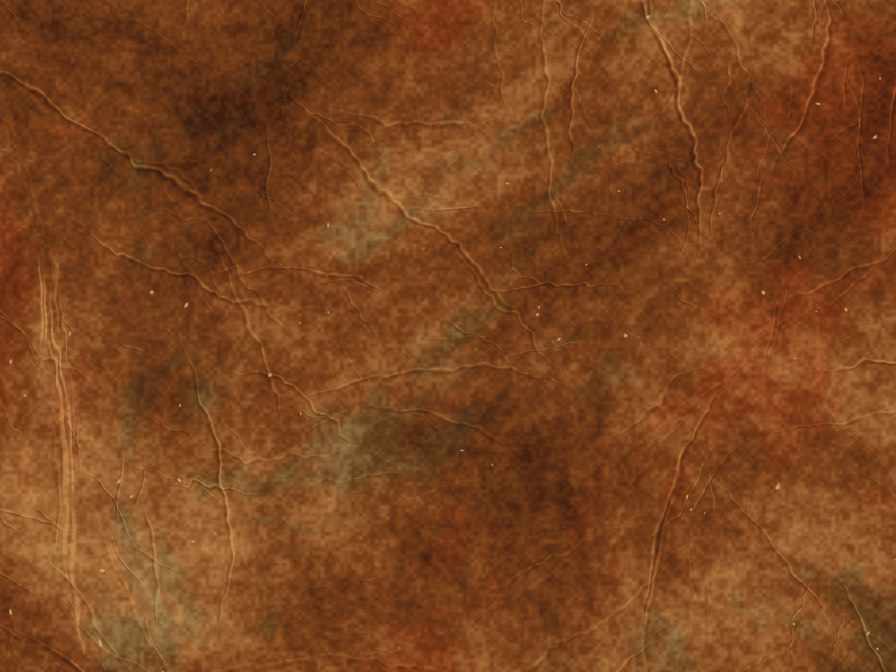
Write a WebGL 1 fragment shader that draws this texture.

```glsl
precision highp float;
// Aged brown leather: mottled stains, fine grain, raised creases and worn flecks.
uniform vec2 u_resolution;

#define MOTTLE_SCALE 5.5
#define MOTTLE_CONTRAST 1.3
#define GRAIN_AMOUNT 0.75
#define CREASE_CELL 0.47
#define CREASE_WIDTH 0.0025
#define CREASE_RELIEF 1.25
#define CREASE_SPREAD 1.5
#define CREASE_WARP 0.028
#define FLECK_SHARE 0.035
#define FOLD_HUB vec2(1.10, 0.46)

const vec3 DARK_HIDE = vec3(0.34, 0.17, 0.075);
const vec3 MID_HIDE = vec3(0.49, 0.26, 0.105);
const vec3 PALE_HIDE = vec3(0.65, 0.42, 0.22);
const vec3 FLECK = vec3(0.85, 0.69, 0.47);

vec2 hash2(vec2 p) {
  vec3 a = fract(p.xyx * vec3(0.1031, 0.1030, 0.0973));
  a += dot(a, a.yzx + 33.33);
  return fract((a.xx + a.yz) * a.zy);
}

// Layered, turned and bent sines
float clouds(vec2 p) {
  float sum = 0.0, amp = 0.42;
  p *= MOTTLE_SCALE;
  for (int i = 0; i < 6; i++) {
    float shift = float(i) * 1.7;
    p += 0.55 * sin(p.yx * 0.8 + shift);
    sum += amp * sin(p.x + shift) * sin(p.y - shift * 1.3);
    p = mat2(0.8, 0.6, -0.6, 0.8) * p * 1.85;
    amp *= 0.74;
  }
  return sum;
}

// Smooth random grain centred on zero
float grain(vec2 p) {
  vec2 id = floor(p), f = fract(p);
  f *= f * (3.0 - 2.0 * f);
  float low = mix(hash2(id).x, hash2(id + vec2(1, 0)).x, f.x);
  float high = mix(hash2(id + vec2(0, 1)).x, hash2(id + vec2(1, 1)).x, f.x);
  return mix(low, high, f.y) - 0.5;
}

// One tapered, bent crease per cell: a lit ridge with a shadow beneath
float creases(vec2 p, float cell, float width, float seed) {
  float relief = 0.0;
  vec2 home = floor(p / cell);
  for (int j = -1; j <= 1; j++) {
    for (int i = -1; i <= 1; i++) {
      vec2 id = home + vec2(float(i), float(j));
      vec2 place = hash2(id + seed), shape = hash2(id + seed + 31.7);
      vec2 centre = (id + place) * cell;
      // Steep falling lines on the left, a fan around the hub on the right
      vec2 spoke = centre - FOLD_HUB;
      float fan = atan(spoke.y * sign(spoke.x), abs(spoke.x) + 0.001);
      float angle = mix(-1.0, fan, smoothstep(0.2, 0.75, centre.x));
      angle += (shape.x - 0.5) * CREASE_SPREAD;
      vec2 dir = vec2(cos(angle), sin(angle));
      vec2 q = p - centre;
      q = vec2(dot(q, dir), dot(q, vec2(-dir.y, dir.x)));
      float reach = cell * mix(0.45, 0.95, shape.y);
      float along = q.x / reach;
      float across = q.y - (place.x - 0.5) * 0.5 * reach * along * along;
      float taper = 1.0 - smoothstep(0.3, 1.0, abs(along));
      float w = max(width * (0.5 + 0.5 * taper), 0.6 / u_resolution.y);
      float ridge = across / w, shade = across / w + 2.0;
      float strength = taper * (0.25 + 0.75 * place.y);
      relief += strength * (exp(-ridge * ridge) - 0.65 * exp(-shade * shade * 0.6));
    }
  }
  return relief;
}

// Sparse round flecks, gathered where the surface is worn
float flecks(vec2 p, float wear) {
  float cell = 0.022;
  vec2 id = floor(p / cell), r = hash2(id + 71.0), s = hash2(id + 113.0);
  float radius = mix(0.0012, 0.003, s.y);
  float d = length(p - (id + 0.2 + 0.6 * r) * cell);
  float edge = 1.0 / u_resolution.y;
  return step(s.x, FLECK_SHARE * wear) * (1.0 - smoothstep(radius - edge, radius + edge, d));
}

// Long pale scrape narrowing toward the bottom left, with lengthwise streaks
float scrape(vec2 p) {
  float along = clamp((0.62 - p.y) / 0.62, 0.0, 1.0);
  float across = p.x - mix(0.065, 0.13, along);
  float halfWidth = mix(0.023, 0.006, along);
  float body = 1.0 - smoothstep(halfWidth * 0.6, halfWidth, abs(across));
  float streak = smoothstep(-0.2, 0.35, grain(vec2(across * 260.0, p.y * 13.0)));
  return body * streak * (1.0 - smoothstep(0.58, 0.63, p.y)) * (1.0 - 0.5 * along);
}

void main() {
  vec2 p = gl_FragCoord.xy / u_resolution.y;
  float mottle = clouds(p), stain = clouds(p * 0.75 + 7.3);
  vec2 warped = p + CREASE_WARP * vec2(stain, mottle);

  // Tone: -1 dark, 0 middle, 1 pale
  vec2 left = p - vec2(0.18, 0.92), right = p - vec2(1.05, 0.80);
  float tone = 0.12 + MOTTLE_CONTRAST * mottle;
  tone -= 0.55 * (exp(-12.0 * dot(left, left)) + exp(-14.0 * dot(right, right)));
  tone += GRAIN_AMOUNT * (grain(p * 175.0) + 0.8 * grain(p * 82.0 + 19.0));

  // Creases from long folds down to fine wrinkles
  float cell = CREASE_CELL, width = CREASE_WIDTH, strength = CREASE_RELIEF;
  float busy = smoothstep(-0.35, 0.3, clouds(p * 0.6 + 3.1));
  for (int i = 0; i < 5; i++) {
    float cover = mix(1.0, busy, float(i) * 0.22);
    tone += strength * cover * creases(warped, cell, width, float(i) * 17.0 + 5.0);
    cell *= 0.68;
    width *= 0.82;
    strength *= 0.86;
  }
  tone = clamp(tone + 1.1 * scrape(warped), -1.6, 1.65);

  // Hide colour with rusty and olive stains
  vec3 colour = mix(MID_HIDE, PALE_HIDE, max(tone, 0.0));
  colour = mix(colour, DARK_HIDE, max(-tone, 0.0));
  colour *= mix(vec3(1.0), vec3(0.84, 1.0, 1.1), smoothstep(0.2, 0.65, stain));
  colour *= mix(vec3(1.0), vec3(1.03, 0.88, 0.86), smoothstep(0.1, 0.6, -stain));
  colour = mix(colour, FLECK, 0.8 * flecks(warped, busy));
  gl_FragColor = vec4(colour, 1.0);
}
```
